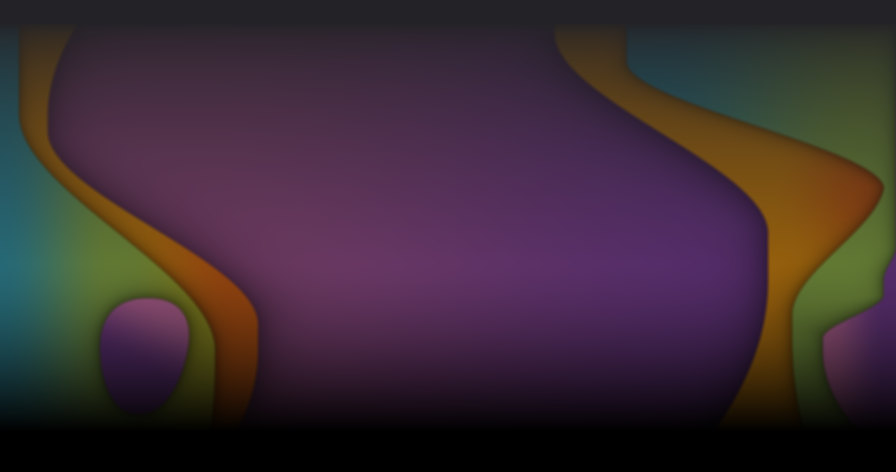
Write a Shadertoy shader that draws this background.

```glsl
// Soft layered waves: a plum field between two amber ribbons, with teal-green
// outer fields and plum blobs. Each border is a sum of smooth steps over depth;
// layers cast soft shadows, then a vertical light fades to grey above, black below.

#define WIDTH 1.9           // canvas width, in canvas heights
#define EDGE_SOFT 0.006     // half width of the blurred borders
#define SHADOW 0.42         // darkness of the cast shadows
#define WIDE_REACH 0.045    // shadow length of the ribbons
#define NEAR_REACH 0.015    // shadow length of the other layers
#define GLOW_DEPTH 0.556    // depth of the brightest row, from the top
#define TOP_DEPTH 0.05      // depth where the grey haze starts to clear
#define FLOOR_DEPTH 0.915   // depth where the light is gone

const vec3 PINK   = vec3(0.43, 0.23, 0.38);
const vec3 PLUM   = vec3(0.33, 0.175, 0.41);
const vec3 ROSE   = vec3(0.56, 0.31, 0.46);
const vec3 GOLD   = vec3(0.58, 0.37, 0.05);
const vec3 RUST   = vec3(0.56, 0.26, 0.06);
const vec3 TEAL   = vec3(0.15, 0.41, 0.46);
const vec3 GREEN  = vec3(0.38, 0.47, 0.20);
const vec3 OLIVE  = vec3(0.46, 0.45, 0.11);
const vec3 HAZE   = vec3(0.137, 0.133, 0.149);

// One-sided parabola that bends a border beyond a given depth
float bend(float v) {
    v = max(v, 0.0);
    return v * v;
}

// Field divided by its slope: an approximate distance in canvas heights
float toDistance(float field) {
    vec2 slope = vec2(dFdx(field), dFdy(field)) * iResolution.y;
    return field / max(length(slope), 0.3);
}

// Lay ink where the field is negative, with a shadow around it
vec3 layer(vec3 under, vec3 ink, float field, float reach) {
    float d = toDistance(field);
    under *= 1.0 - SHADOW * exp(-max(d, 0.0) / reach);
    return mix(ink, under, smoothstep(-EDGE_SOFT, EDGE_SOFT, d));
}

// Egg, broad at the top and leaning towards its base
float eggField(vec2 p) {
    vec2 q = p - vec2(0.304, 0.755);
    q.x += 0.08 * q.y;
    q /= vec2(0.091, 0.123);
    q.x /= 1.0 - 0.2 * q.y;
    return pow(pow(abs(q.x), 2.3) + pow(abs(q.y), 2.3), 1.0 / 2.3) - 1.0;
}

// Haze above the glow row, falling light below it
vec3 verticalLight(vec3 color, float depth) {
    float clearing = clamp((depth - TOP_DEPTH) / (GLOW_DEPTH - TOP_DEPTH), 0.0, 1.0);
    float fall = clamp((depth - GLOW_DEPTH) / (FLOOR_DEPTH - GLOW_DEPTH), 0.0, 1.0);
    return mix(HAZE, color, pow(clearing, 0.62)) * (1.0 - pow(fall, 1.6));
}

void mainImage(out vec4 fragColor, in vec2 fragCoord) {
    vec2 uv = fragCoord / iResolution.xy;
    float x = uv.x * WIDTH;
    float depth = 1.0 - uv.y;

    // Borders, as x over depth
    float leftOuter = 0.040 + 0.416 * smoothstep(0.240, 0.743, depth)
                    - 0.5 * bend(depth - 0.77);
    float leftInner = 0.101 + 0.446 * smoothstep(0.277, 0.688, depth)
                    + 1.65 * bend(0.2475 - depth) - 1.57 * bend(depth - 0.743);
    float rightInner = 1.176 + 0.453 * smoothstep(0.069, 0.495, depth)
                     - 1.12 * bend(depth - 0.594);
    float rightOuter = 1.329 + 0.547 * smoothstep(0.129, 0.403, depth)
                     - 0.196 * smoothstep(0.384, 0.668, depth)
                     + 0.66 * bend(depth - 0.718);
    float cornerBlob = 1.901 - 0.027 * smoothstep(0.520, 0.594, depth)
                     - 0.129 * smoothstep(0.624, 0.718, depth)
                     + 2.6 * bend(depth - 0.743);

    // Plum field
    vec3 color = mix(PINK, PLUM, smoothstep(0.4, 1.55, x));

    // Amber ribbons
    vec3 leftAmber = mix(GOLD, RUST, smoothstep(0.28, 0.50, x));
    float rustSpot = 1.0 - smoothstep(0.02, 0.24, length(vec2(x, depth) - vec2(1.87, 0.40)));
    vec3 rightAmber = mix(GOLD, RUST, rustSpot);
    color = layer(color, leftAmber, x - leftInner, WIDE_REACH);
    color = layer(color, rightAmber, rightInner - x, WIDE_REACH);

    // Teal to green outer fields
    vec3 leftField = mix(TEAL, GREEN, smoothstep(0.0, 0.24, x));
    leftField = mix(leftField, OLIVE, smoothstep(0.25, 0.44, x));
    vec3 rightField = mix(TEAL, GREEN, smoothstep(1.38, 1.85, x + 0.3 * bend(depth)));
    color = layer(color, leftField, x - leftOuter, NEAR_REACH);
    color = layer(color, rightField, rightOuter - x, NEAR_REACH);

    // Blobs
    vec3 eggInk = mix(ROSE, PLUM, smoothstep(-0.06, 0.10, depth - 0.70 + 0.5 * (0.33 - x)));
    vec3 cornerInk = mix(ROSE, PLUM, smoothstep(1.75, 1.88, x));
    color = layer(color, eggInk, eggField(vec2(x, depth)), NEAR_REACH);
    color = layer(color, cornerInk, cornerBlob - x, NEAR_REACH);

    fragColor = vec4(verticalLight(color, depth), 1.0);
}
```
